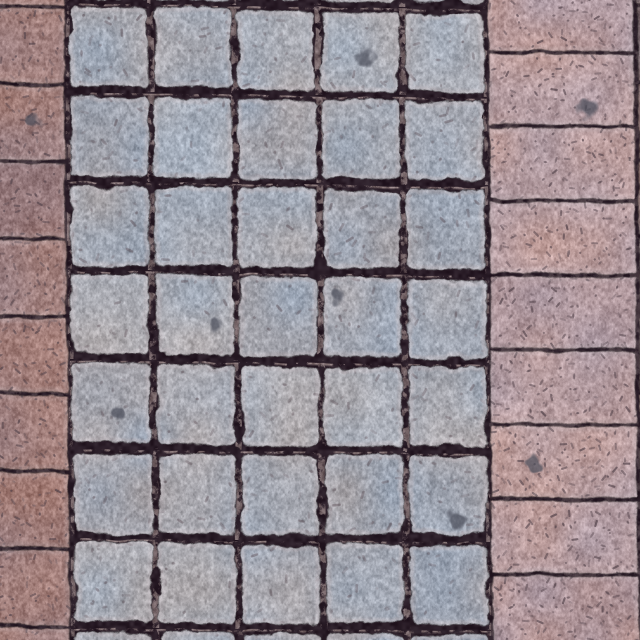
Write a Shadertoy shader that draws this texture.

```glsl
// Worn paving: a band of five columns of grey setts between two courses of reddish bricks.

float hash(vec2 p) {
    vec3 a = fract(p.xyx * vec3(.1031, .1030, .0973));
    a += dot(a, a.yzx + 33.33);
    return fract((a.x + a.y) * a.z);
}

float noise(vec2 p) {
    vec2 i = floor(p), f = fract(p);
    f = f * f * (3. - 2. * f);
    return mix(mix(hash(i), hash(i + vec2(1, 0)), f.x),
               mix(hash(i + vec2(0, 1)), hash(i + 1.), f.x), f.y);
}

float fbm(vec2 p) {
    float sum = 0., amp = .5;
    for (int i = 0; i < 4; i++) {
        sum += amp * noise(p);
        p = mat2(1.6, 1.2, -1.2, 1.6) * p + 17.3;
        amp *= .5;
    }
    return sum / .9375;
}

float roundBox(vec2 p, vec2 halfSize, float radius) {
    vec2 d = abs(p) - halfSize + radius;
    return length(max(d, 0.)) + min(max(d.x, d.y), 0.) - radius;
}

// Short scratches and pits, one per cell, with random angle and depth
float pits(vec2 p, float density) {
    float mark = 0.;
    vec2 cell = floor(p);
    for (int y = -1; y <= 1; y++)
    for (int x = -1; x <= 1; x++) {
        vec2 c = cell + vec2(x, y);
        float angle = 6.283 * hash(c + 41.);
        vec2 dir = vec2(cos(angle), sin(angle));
        vec2 r = p - c - vec2(hash(c + 7.), hash(c + 19.));
        float along = clamp(dot(r, dir), -.32, .32);
        float d = length(r - dir * along * hash(c + 3.));
        float depth = step(1. - density, hash(c + 63.)) * (.4 + .6 * hash(c + 88.));
        mark = max(mark, depth * (1. - smoothstep(.05, .2, d)));
    }
    return mark;
}

void mainImage(out vec4 fragColor, in vec2 fragCoord) {
    vec2 uv = fragCoord / iResolution.xy;
    vec2 p = vec2(uv.x, 1. - uv.y);
    float pixel = 1. / iResolution.y;
    vec2 wobble = vec2(noise(p * 38.), noise(p * 38. + 50.)) - .5;
    vec2 q = p + .004 * wobble;

    // Slightly leaning borders between the courses
    float bandLeft = .102 + .011 * p.y;
    float bandRight = .760 + .007 * p.y;
    float farEdge = .992 + .009 * p.y;
    bool isSett = q.x > bandLeft && q.x < bandRight;

    // Layout and colour of the course
    vec2 origin = vec2(bandLeft - .24, .008), size = vec2(.24, .121);
    vec2 gap = vec2(.0025, .0021);
    float radius = .003, slope = .012;
    vec3 base = vec3(.63, .50, .49);
    if (isSett) {
        origin = vec2(bandLeft, .002);
        size = vec2((bandRight - bandLeft) / 5., .1397);
        gap = vec2(.0041, .0068);
        radius = .009;
        slope = .018 * (1. - .7 * p.y);
        base = vec3(.645, .655, .69);
    } else if (q.x > farEdge) {
        origin.x = farEdge;
        base *= .75;
    } else if (q.x > bandRight) {
        origin = vec2(bandRight, -.0358);
        size = vec2(farEdge - bandRight, .1165);
        slope = .006;
        base = vec3(.71, .605, .615);
    }

    // Cell, its identity and the distance to its chipped outline
    vec2 grid = (q - origin - vec2(0, slope * (q.x - origin.x))) / size;
    vec2 id = floor(grid) + floor(origin.x * 8.) * 13. + 60.;
    vec2 local = (fract(grid) - .5) * size;
    vec2 shift = (vec2(hash(id + 5.), hash(id + 9.)) - .5) * gap * .6;
    float chips = (fbm(p * 110.) - .5) * (isSett ? .006 : .003);
    chips += isSett ? .004 * smoothstep(.62, .85, noise(p * 24. + 9.)) : 0.;
    float d = roundBox(local - shift, size * .5 - gap, radius) + chips;

    // Surface: individual tint, mottling and fine grain
    float grain = fbm(p * vec2(190, 150)) - .5;
    float fine = noise(p * vec2(370, 290) + 30.) - .5;
    float mottle = fbm(p * 22. + id * 3.) - .5;
    vec3 face = base + (hash(id) - .5) * vec3(.045, .04, .03);
    face += grain * .27 + fine * .10 + mottle * .10;
    face += vec3(.06, 0, -.05) * (noise(p * 13. + 80.) - .5);

    // Pits, dark spots and occasional stains
    float pitting = pits(p * (isSett ? 62. : 76.), isSett ? .22 : .52);
    face = mix(face, vec3(.31, .25, .28), pitting * (isSett ? .45 : .68));
    vec2 stainAt = (vec2(hash(id + 21.), hash(id + 37.)) - .5) * size * .7;
    float stain = length(local - stainAt) + .018 * (noise(p * 90.) - .5);
    float stained = step(.78, hash(id + 77.)) * (1. - smoothstep(.006, .016, stain));
    face = mix(face, vec3(.29, .30, .35), stained * .7);

    // Pale worn rim and a darkened lower edge
    float rim = smoothstep(-.011, -.003, d);
    face = mix(face, vec3(.75, .72, .74) + grain * .25, rim * (isSett ? .5 : .18));
    face *= 1. - .45 * smoothstep(-.003, .0005, d);

    // Joint: deep shadow with sand lodged in the upright gaps and along upper edges
    float upright = smoothstep(size.x * .5 - gap.x * 1.6, size.x * .5 - gap.x, abs(local.x));
    float lodged = max(upright * .75, smoothstep(.0, -.005, local.y + size.y * .5 - gap.y * 1.15));
    lodged *= smoothstep(-size.y * .5 + gap.y * .15, -size.y * .5 + gap.y * .55, local.y);
    float crumbs = smoothstep(.43, .66, fbm(p * 95. + 12.)) * (isSett ? lodged : .3);
    vec3 joint = vec3(.11, .06, .10) + .10 * noise(p * 160.);
    joint = mix(joint, vec3(.56, .49, .49) + grain * .4, crumbs);

    float blur = max(pixel, .0012);
    vec3 color = mix(face, joint, smoothstep(-blur, blur, d));
    fragColor = vec4(clamp(color, 0., 1.), 1.);
}
```
